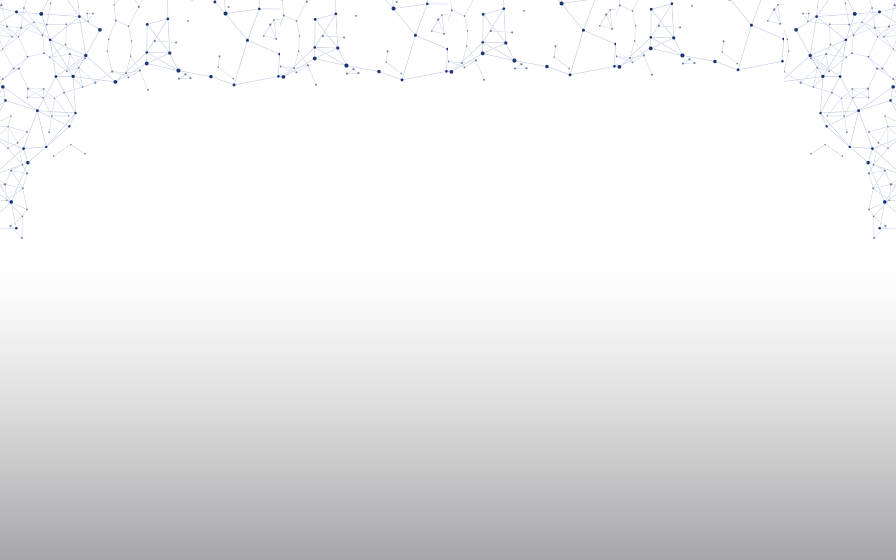
Reproduce this background procedurally as a Shadertoy shader.

```glsl
const vec3 NAVY = vec3(0.06, 0.17, 0.43);
const vec3 THREAD = vec3(0.42, 0.53, 0.74);

float hash(vec2 p) {
    return fract(sin(dot(p, vec2(127.1, 311.7))) * 43758.5453);
}

vec2 nodePosition(vec2 cell, float size) {
    vec2 jitter = vec2(hash(cell), hash(cell + 37.2));
    return (cell + 0.08 + 0.84 * jitter) * size;
}

// Stepped lower limit: side column, shoulder, then the top band
float lowerLimit(float x) {
    return x < 0.053 ? 0.558 : (x < 0.182 ? 0.71 : 0.835);
}

float fineDensity(float x) {
    float column = 1.0 - step(0.055, x);
    float shoulder = step(0.07, x) * (1.0 - step(0.15, x));
    float cluster = step(0.2, x) * (1.0 - step(0.27, x));
    return 0.28 + 0.6 * column + 0.5 * shoulder + 0.3 * cluster;
}

bool nodeExists(vec2 cell, vec2 node, float density) {
    return node.y > lowerLimit(node.x) && hash(cell + 91.7) < density;
}

float segmentDistance(vec2 p, vec2 a, vec2 b) {
    vec2 ab = b - a;
    float t = clamp(dot(p - a, ab) / dot(ab, ab), 0.0, 1.0);
    return length(p - a - ab * t);
}

float coverage(float d, float radius, float pixel) {
    return clamp((radius - d) / pixel + 0.5, 0.0, 1.0);
}

// Returns line coverage in x and dot coverage in y
vec2 network(vec2 p, float size, float radius, bool fine, float pixel) {
    vec2 home = floor(p / size);
    vec2 ink = vec2(0.0);
    for (int j = -1; j <= 1; j++)
    for (int i = -1; i <= 1; i++) {
        vec2 cell = home + vec2(i, j);
        vec2 a = nodePosition(cell, size);
        if (!nodeExists(cell, a, fine ? fineDensity(a.x) : 0.94)) continue;
        float dotRadius = radius * (0.65 + 0.5 * hash(cell + 5.3));
        ink.y = max(ink.y, coverage(length(p - a), dotRadius, pixel));

        // Link half of the neighbours, so each pair is drawn once
        for (int k = 0; k < 4; k++) {
            vec2 next = cell + (k < 3 ? vec2(1, k - 1) : vec2(0, 1));
            vec2 b = nodePosition(next, size);
            if (!nodeExists(next, b, fine ? fineDensity(b.x) : 0.94)) continue;
            if (length(b - a) > 1.5 * size) continue;
            ink.x = max(ink.x, coverage(segmentDistance(p, a, b), 0.0005, pixel));
        }
    }
    return ink;
}

void mainImage(out vec4 fragColor, in vec2 fragCoord) {
    vec2 p = fragCoord / iResolution.y;
    float aspect = iResolution.x / iResolution.y;
    float pixel = 1.0 / iResolution.y;

    // White fading to grey at the foot
    float depth = clamp(1.0 - p.y / 0.53, 0.0, 1.0);
    vec3 color = vec3(1.0) - vec3(0.352, 0.35, 0.342) * pow(depth, 1.3);

    // Mirrored sides with four repeated panels between them
    float side = min(p.x, aspect - p.x);
    vec2 q = vec2(side, p.y);
    if (side > 0.2) {
        float panelWidth = (aspect - 0.4) / 4.0;
        float panel = floor((p.x - 0.2) / panelWidth);
        q = vec2(0.2 + mod(p.x - 0.2, panelWidth), p.y - 0.009 * panel);
    }

    // Wide mesh over a finer, paler one
    if (p.y > 0.53) {
        vec2 fine = network(q, 0.027, 0.0017, true, pixel);
        vec2 wide = network(q, 0.056, 0.0031, false, pixel);
        color = mix(color, THREAD, max(0.32 * fine.x, 0.42 * wide.x));
        color = mix(color, NAVY, max(0.55 * fine.y, 0.95 * wide.y));
    }
    fragColor = vec4(color, 1.0);
}
```
